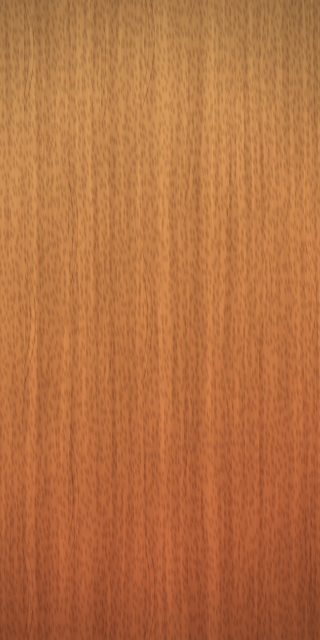
Give the GLSL for this texture, as a WebGL 1 fragment shader.

```glsl
precision highp float;
// Varnished wood panel with upright grain, gold at the top and red-brown below.
// Long stretched cellular noise makes streaks and pores; a loop adds dark veins
// with nested half-lens arches, and a soft vignette shades the border.

uniform vec2 u_resolution;

#define VEINS 8
#define VEIN_DEPTH 0.17
#define ARCH_DEPTH 0.15
#define ARCH_SIZE vec2(0.030, 0.20)
#define ARCH_REPEAT 0.86
#define BAND_DEPTH 0.015
#define STREAK_DEPTH 0.09
#define LINE_DEPTH 0.10
#define FINE_DEPTH 0.10
#define PORE_DEPTH 0.13
#define VIGNETTE 0.27

const vec3 RED_BROWN = vec3(0.680, 0.350, 0.205);
const vec3 ORANGE = vec3(0.730, 0.450, 0.250);
const vec3 GOLD = vec3(0.765, 0.540, 0.318);
const vec3 STAIN = vec3(0.80, 1.05, 1.10);

float hash(vec2 p) {
  vec3 q = fract(vec3(p.xyx) * 0.1031);
  q += dot(q, q.yzx + 33.33);
  return fract((q.x + q.y) * q.z);
}

// Smooth cellular noise: x = blended cell tone, y = distance to nearest point.
vec2 cells(vec2 p) {
  vec2 base = floor(p);
  float toneSum = 0.0, weightSum = 0.0, nearest = 4.0;
  for (int j = -1; j <= 1; j++) {
    for (int i = -1; i <= 1; i++) {
      vec2 id = base + vec2(float(i), float(j));
      vec2 point = id + vec2(hash(id + 17.0), hash(id + 53.0));
      float d2 = dot(point - p, point - p);
      float weight = exp(-11.0 * d2);
      toneSum += weight * hash(id + 91.0);
      weightSum += weight;
      nearest = min(nearest, d2);
    }
  }
  return vec2(toneSum / weightSum, sqrt(nearest));
}

// Slow sideways drift shared by all grain.
float drift(vec2 p) {
  return 0.004 * sin(p.y * 3.1 + p.x * 9.0) + 0.002 * sin(p.y * 7.3 - p.x * 14.0);
}

// Veins with one crisp side, and arches bulging from them.
float veins(vec2 p) {
  float dark = 0.0;
  for (int i = 0; i < VEINS; i++) {
    float n = float(i);
    float seed = hash(vec2(n, 7.0));
    float center = (n + 0.3 + 0.5 * seed) / float(VEINS);
    float y = mod(p.y + seed * 5.0, ARCH_REPEAT) - 0.5 * ARCH_REPEAT;
    float d = p.x - center - 0.004 * sin(p.y * 7.306 + n * 2.0);
    float side = smoothstep(-0.002, 0.002, d);
    float strength = 0.45 + 0.55 * hash(vec2(n, 23.0));
    float swell = 0.75 + 0.25 * sin(p.y * 7.306 + n * 3.7);
    float fade = 0.65 * exp(-max(d, 0.0) / 0.020) + 0.35 * exp(-max(d, 0.0) / 0.004);
    dark += VEIN_DEPTH * strength * swell * side * fade;

    vec2 q = vec2(d, y) / ARCH_SIZE;
    float level = q.x + q.y * q.y;
    float ring = pow(0.5 + 0.5 * cos(level * 12.566), 5.0);
    float inside = side * (1.0 - smoothstep(1.05, 1.25, level));
    dark += ARCH_DEPTH * strength * inside * (ring - 0.30);
  }
  return dark;
}

float bands(float x) {
  return sin(x * 23.0 + 0.6) + 0.8 * sin(x * 41.0 + 2.0) + 0.6 * sin(x * 77.0 + 4.0);
}

vec3 varnish(vec2 uv) {
  float height = uv.y + 0.14 * (0.42 - uv.x);
  vec3 lower = mix(RED_BROWN, ORANGE, smoothstep(0.04, 0.56, height));
  return mix(lower, GOLD, smoothstep(0.42, 0.95, height));
}

void main() {
  vec2 uv = gl_FragCoord.xy / u_resolution;
  vec2 p = gl_FragCoord.xy / u_resolution.x;
  vec2 g = vec2(p.x + drift(p), p.y);

  // Grain: long streaks, thin continuous lines, then fine fibres.
  float dark = veins(g) - 0.025 + BAND_DEPTH * bands(g.x);
  dark += STREAK_DEPTH * (cells(g * vec2(38.0, 0.35)).x - 0.5);
  dark += LINE_DEPTH * (cells(g * vec2(95.0, 0.9) + 40.0).x - 0.5);
  dark += FINE_DEPTH * (cells(g * vec2(128.0, 6.0) + 80.0).x - 0.5);

  // Short, slightly slanted dark pores.
  vec2 slanted = vec2(g.x + 0.10 * g.y, g.y);
  float pore = cells(slanted * vec2(100.0, 30.0) + 120.0).y;
  dark += PORE_DEPTH * (0.62 - smoothstep(0.08, 0.55, pore));

  // Stain, then shade toward the border.
  vec3 color = varnish(uv) * (1.0 - dark * STAIN);
  float edge = length((uv - vec2(0.45, 0.5)) * vec2(0.6, 1.0));
  color *= 1.0 - VIGNETTE * smoothstep(0.33, 0.65, edge);
  gl_FragColor = vec4(clamp(color, 0.0, 1.0), 1.0);
}
```
